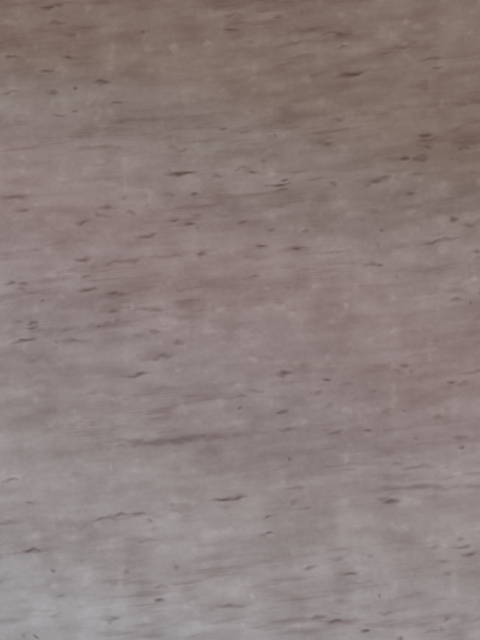
This texture is drawn by a Shadertoy shader. Its source:

```glsl
// Weathered wood board in soft focus: a light falloff from silver to brown,
// stretched value noise for bands, fibres and faint streaks, and hashed cells
// holding dark pores and pale flecks. All lengths are in canvas heights.

const vec3 SILVER = vec3(0.622, 0.614, 0.622);
const vec3 GREY   = vec3(0.590, 0.562, 0.562);
const vec3 MAUVE  = vec3(0.567, 0.520, 0.518);
const vec3 ROSE   = vec3(0.556, 0.492, 0.487);
const vec3 TAUPE  = vec3(0.522, 0.470, 0.451);
const vec3 BROWN  = vec3(0.498, 0.430, 0.392);
const vec3 PORE_TINT = vec3(0.70, 0.64, 0.63);   // multiplies the wood
const vec3 STREAK_TINT = vec3(0.87, 0.83, 0.82);
const vec3 FLECK_GAIN = vec3(0.070, 0.071, 0.070);

const float GRAIN_ANGLE = 0.12;
const float GRAIN_WAVE = 0.020;
const float BAND_CONTRAST = 0.080;
const float FIBRE_CONTRAST = 0.066;
const float BLOTCH_CONTRAST = 0.064;
const float SAW_CONTRAST = 0.060;
const float SPECK_CONTRAST = 0.018;

float hash(vec2 p) {
    return fract(sin(dot(p, vec2(127.1, 311.7))) * 43758.5);
}

float noise(vec2 p) {
    vec2 i = floor(p), f = fract(p);
    f = f * f * (3.0 - 2.0 * f);
    return mix(mix(hash(i), hash(i + vec2(1, 0)), f.x),
               mix(hash(i + vec2(0, 1)), hash(i + vec2(1, 1)), f.x), f.y);
}

// Three octaves only, so that the finest detail stays soft.
float fbm(vec2 p) {
    float sum = 0.0, gain = 0.5;
    for (int i = 0; i < 3; i++) {
        sum += gain * noise(p);
        p = p * 2.03 + 17.3;
        gain *= 0.5;
    }
    return sum / 0.875;
}

// Rotates so that the x axis points along the given angle.
vec2 alongAngle(vec2 p, float a) {
    return vec2(dot(p, vec2(cos(a), sin(a))), dot(p, vec2(-sin(a), cos(a))));
}

// Soft ellipses, at most one per cell, with random size, slant and strength.
float scatter(vec2 p, vec2 cell, vec2 radius, float density, float seed) {
    float cover = 0.0;
    vec2 home = floor(p / cell);
    for (int y = -1; y <= 1; y++)
    for (int x = -1; x <= 1; x++) {
        vec2 id = home + vec2(x, y);
        vec2 key = id + seed;
        vec2 center = (id + vec2(hash(key + 3.1), hash(key + 7.7))) * cell;
        float cluster = smoothstep(0.3, 0.8, noise(center * vec2(5.0, 14.0) + seed));
        if (hash(key) > density * (0.2 + 1.8 * cluster)) continue;
        vec2 size = radius * mix(vec2(0.35, 0.7), vec2(1.4, 1.2),
                                 vec2(hash(key + 11.3), hash(key + 19.9)));
        vec2 q = alongAngle(p - center, 0.2 * (hash(key + 23.5) - 0.5));
        float spot = 1.0 - smoothstep(0.0, 1.4, length(q / size));
        cover = max(cover, spot * mix(0.25, 1.0, hash(key + 31.7)));
    }
    return cover;
}

// Overall light and colour, from the lower left to the top.
vec3 boardColour(vec2 uv) {
    float tilt = 0.32 * (uv.x - 0.375) * (1.0 - smoothstep(0.75, 1.0, uv.y));
    float h = uv.y + 0.03 + tilt + 0.10 * (fbm(uv * vec2(3.0, 5.0)) - 0.5);
    vec3 c = mix(SILVER, GREY, smoothstep(-0.06, 0.13, h));
    c = mix(c, MAUVE, smoothstep(0.12, 0.38, h));
    c = mix(c, ROSE, smoothstep(0.38, 0.60, h));
    c = mix(c, TAUPE, smoothstep(0.62, 0.82, h));
    return mix(c, BROWN, smoothstep(0.80, 0.98, h));
}

void mainImage(out vec4 fragColor, in vec2 fragCoord) {
    vec2 uv = fragCoord / iResolution.y;
    vec2 grain = alongAngle(uv, GRAIN_ANGLE);
    grain.y += GRAIN_WAVE * (noise(uv * vec2(3.0, 4.0)) - 0.5);

    // Grain bands, fine fibres, blotches and faint upright saw marks
    float shade = BAND_CONTRAST * (fbm(grain * vec2(2.5, 22.0)) - 0.5);
    shade += FIBRE_CONTRAST * (fbm(grain * vec2(17.0, 80.0) + 5.0) - 0.5);
    shade += BLOTCH_CONTRAST * (fbm(uv * vec2(30.0, 38.0)) - 0.5);
    float sawFade = mix(1.0, 0.35, smoothstep(0.1, 0.7, uv.y));
    shade += SAW_CONTRAST * sawFade * (fbm(uv * vec2(28.0, 10.0) + 40.0) - 0.5);
    shade += SPECK_CONTRAST * (noise(uv * 210.0) - 0.5);
    vec3 colour = boardColour(uv) + shade * vec3(0.93, 1.03, 1.05);

    // Faint brownish streaks that fade in and out along the grain
    float streakBand = smoothstep(0.25, 0.85, fbm(grain * vec2(3.5, 17.0) + 71.0));
    float streaks = smoothstep(0.48, 0.98, fbm(grain * vec2(17.0, 105.0) + 29.0));
    colour *= mix(vec3(1.0), STREAK_TINT, streaks * streakBand);

    // Dark pores with crooked outlines
    vec2 crooked = grain + vec2(0.010, 0.0055) * (vec2(noise(uv * 85.0),
                                                    noise(uv * 95.0 + 9.0)) - 0.5);
    float ragged = 0.25 + 1.1 * noise(grain * vec2(75.0, 180.0));
    float pores = 0.95 * scatter(crooked, vec2(0.070, 0.025), vec2(0.023, 0.0046), 0.16, 13.0);
    pores = max(pores, 0.75 * scatter(crooked, vec2(0.036, 0.016), vec2(0.010, 0.0042), 0.12, 57.0));
    pores = max(pores, 0.50 * scatter(crooked, vec2(0.30, 0.065), vec2(0.13, 0.0065), 0.20, 91.0));
    colour *= mix(vec3(1.0), PORE_TINT, clamp(pores * ragged, 0.0, 1.0));

    // Pale flecks, from smudges to small bright points
    float smudges = smoothstep(0.58, 0.98, fbm(uv * vec2(52.0, 56.0) + 63.0));
    float flecks = scatter(crooked, vec2(0.042), vec2(0.0070, 0.0060), 0.13, 131.0);
    colour += FLECK_GAIN * (0.6 * smudges + 0.8 * flecks);

    fragColor = vec4(colour, 1.0);
}
```
